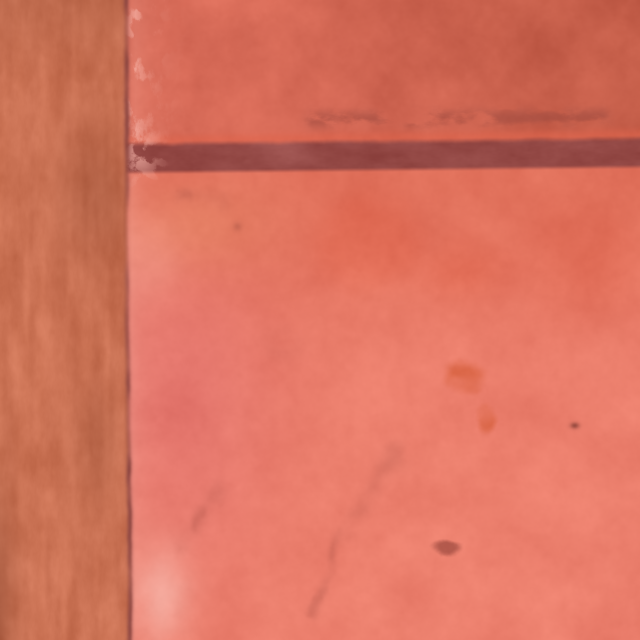
This texture is drawn by a WebGL 1 fragment shader. Its source:

```glsl
precision highp float;
// Two weathered terracotta tiles beside a vertical wooden board.
// Soft masks place the joint and seam; layered noise, gaussian stains and
// faint capsule-shaped scratches age the surfaces.
uniform vec2 u_resolution;

const vec3 WOOD = vec3(0.785, 0.440, 0.322);
const vec3 WOOD_DARK = vec3(0.62, 0.33, 0.23);
const vec3 UPPER = vec3(0.840, 0.415, 0.340);
const vec3 UPPER_DARK = vec3(0.755, 0.355, 0.275);
const vec3 TILE_TOP = vec3(0.880, 0.440, 0.355);
const vec3 TILE_BASE = vec3(0.922, 0.497, 0.425);
const vec3 PINK = vec3(0.885, 0.450, 0.425);
const vec3 ORANGE = vec3(0.875, 0.395, 0.300);
const vec3 PEACH = vec3(0.905, 0.515, 0.400);
const vec3 PALE = vec3(0.970, 0.710, 0.665);
const vec3 JOINT = vec3(0.575, 0.282, 0.268);
const vec3 STAIN = vec3(0.630, 0.300, 0.255);
const vec3 RUST = vec3(0.840, 0.375, 0.240);
const float SEAM_X = 0.198;
const float JOINT_Y = 0.752;
const float JOINT_SLOPE = 0.011;
const float JOINT_HALF = 0.0215;
const float SOFTNESS = 0.0045;
const float MOTTLE = 0.028;

float hash(vec2 p) {
  vec3 q = fract(p.xyx * 0.1031);
  q += dot(q, q.yzx + 33.33);
  return fract((q.x + q.y) * q.z);
}

float noise(vec2 p) {
  vec2 i = floor(p), f = fract(p);
  f = f * f * (3.0 - 2.0 * f);
  return mix(mix(hash(i), hash(i + vec2(1, 0)), f.x),
             mix(hash(i + vec2(0, 1)), hash(i + vec2(1, 1)), f.x), f.y);
}

// Layered noise centred on zero
float cloud(vec2 p) {
  float sum = -0.48, amp = 0.5;
  for (int i = 0; i < 5; i++) {
    sum += amp * noise(p);
    p = mat2(0.8, 0.6, -0.6, 0.8) * p * 2.03 + 17.3;
    amp *= 0.5;
  }
  return sum;
}

float bell(float d, float width) { return exp(-d * d / (width * width)); }

float blob(vec2 p, vec2 center, vec2 radius) {
  return bell(length((p - center) / radius), 1.0);
}

float disc(vec2 p, vec2 center, vec2 radius) {
  return 1.0 - smoothstep(0.5, 1.3, length((p - center) / radius));
}

float scratch(vec2 p, vec2 a, vec2 b, float width) {
  vec2 ab = b - a;
  float t = clamp(dot(p - a, ab) / dot(ab, ab), 0.0, 1.0);
  return bell(length(p - a - ab * t), width);
}

vec3 woodColor(vec2 p) {
  float grain = noise(p * vec2(120.0, 9.0)) * 0.6 + noise(p * vec2(60.0, 4.0)) * 0.4 - 0.5;
  vec3 c = WOOD + grain * vec3(0.06, 0.055, 0.05) + cloud(p * vec2(45.0, 18.0)) * 0.13;
  float shade = 0.4 * blob(p, vec2(0.15, 0.70), vec2(0.06, 0.11)) + 0.3 * blob(p, vec2(0.15, 0.31), vec2(0.04, 0.1))
              + 0.7 * blob(p, vec2(-0.01, 0.05), vec2(0.035, 0.2)) + 0.3 * smoothstep(0.85, 1.05, p.y);
  return mix(c, WOOD_DARK, shade);
}

vec3 upperTile(vec2 p, float above) {
  vec3 c = mix(UPPER, UPPER_DARK, smoothstep(0.35, 1.1, p.x + (p.y - 0.85) * 0.5));
  c += cloud(p * 13.0 + 4.0) * vec3(0.13, 0.11, 0.10);
  float smudge = scratch(p, vec2(0.49, 0.813), vec2(0.94, 0.817), 0.014);
  c = mix(c, STAIN, smudge * smoothstep(-0.15, 0.2, cloud(p * vec2(28.0, 55.0))) * 0.6);
  c = mix(c, ORANGE, 0.6 * bell(above - 0.007, 0.009));
  float chips = smoothstep(0.0, 0.2, cloud(p * vec2(65.0, 42.0)));
  return mix(c, PALE, exp(-abs(p.x - 0.212) / 0.024) * (0.18 + 0.5 * chips));
}

vec3 lowerTile(vec2 p) {
  vec2 w = p + vec2(cloud(p * 22.0), cloud(p * 22.0 + 9.0)) * 0.024;
  float fade = smoothstep(0.2, 0.75, noise(p * 45.0));
  vec3 c = mix(TILE_BASE, TILE_TOP, smoothstep(0.38, 0.73, p.y));
  c = mix(c, PINK, 0.75 * blob(p, vec2(0.28, 0.38), vec2(0.14, 0.25)));
  c = mix(c, PEACH, 0.75 * blob(p, vec2(0.31, 0.65), vec2(0.12, 0.07)));
  float warm = disc(w, vec2(0.573, 0.622), vec2(0.085, 0.078)) + blob(w, vec2(0.716, 0.577), vec2(0.07, 0.045))
             + 0.7 * blob(w, vec2(0.92, 0.59), vec2(0.1, 0.08));
  c = mix(c, ORANGE, min(warm, 1.0) * 0.5);
  c += cloud(p * 14.0) * vec3(0.06, 0.08, 0.075);
  // Pale wear near the left edge
  float wear = 0.75 * blob(w, vec2(0.255, 0.065), vec2(0.04, 0.075)) + 0.2 * blob(w, vec2(0.24, 0.59), vec2(0.04, 0.06))
             + 0.22 * exp(-max(p.x - 0.207, 0.0) / 0.018);
  c = mix(c, PALE, wear);
  // Broken scratches and smudges
  float marks = 0.18 * scratch(w, vec2(0.618, 0.297), vec2(0.534, 0.154), 0.013)
              + 0.28 * scratch(w, vec2(0.534, 0.165), vec2(0.492, 0.04), 0.008)
              + 0.28 * scratch(w, vec2(0.345, 0.238), vec2(0.286, 0.154), 0.015)
              + 0.26 * scratch(w, vec2(0.29, 0.695), vec2(0.345, 0.686), 0.013)
              + 0.12 * blob(w, vec2(0.445, 0.464), vec2(0.028))
              + 0.18 * blob(w, vec2(0.618, 0.286), vec2(0.018));
  c = mix(c, STAIN, marks * (0.3 + 0.7 * fade));
  // Rust stains, chip and pinholes
  float rust = disc(w, vec2(0.724, 0.411), vec2(0.033, 0.027)) + disc(w, vec2(0.759, 0.345), vec2(0.016, 0.025));
  c = mix(c, RUST, rust * (0.35 + 0.45 * fade));
  c = mix(c, STAIN, 0.75 * disc(w, vec2(0.701, 0.146), vec2(0.023, 0.013)));
  float pits = 0.8 * blob(p, vec2(0.898, 0.335), vec2(0.007, 0.005)) + 0.25 * blob(p, vec2(0.371, 0.646), vec2(0.007));
  return mix(c, STAIN * 0.85, pits);
}

void main() {
  vec2 p = gl_FragCoord.xy / u_resolution;
  float aa = max(SOFTNESS, 1.0 / u_resolution.y);
  float h = p.y - JOINT_Y - JOINT_SLOPE * (p.x - 0.2);
  float above = h - JOINT_HALF + cloud(p * 30.0) * 0.004, below = h + JOINT_HALF;
  vec3 c = mix(lowerTile(p), upperTile(p, above), step(0.0, h));
  // Recessed joint with crumbled corner
  float joint = smoothstep(-aa, aa, below) * (1.0 - smoothstep(-aa, aa * 1.5, above));
  c = mix(c, JOINT + cloud(p * vec2(20.0, 45.0)) * 0.1 + 0.035 * blob(p, vec2(0.46, 0.755), vec2(0.06, 0.03)), joint);
  float crumbs = smoothstep(0.0, 0.2, cloud(p * 55.0));
  c = mix(c, PALE, 0.65 * crumbs * blob(p, vec2(0.218, 0.757), vec2(0.03, 0.036)));
  // Board and uneven shadowed seam
  float x = p.x - SEAM_X - 0.005 * smoothstep(0.6, 0.1, p.y) - cloud(vec2(3.0, p.y * 20.0)) * 0.004;
  c = mix(woodColor(p), c, smoothstep(-aa, aa, x));
  float depth = (0.35 + 0.5 * noise(vec2(8.0, p.y * 30.0))) * (1.0 - 0.6 * bell(p.y - 0.64, 0.1));
  c = mix(c, JOINT * 0.9, bell(x, 0.0045) * depth);
  // Fine mottling over every surface
  c += cloud(p * 75.0) * MOTTLE;
  gl_FragColor = vec4(c, 1.0);
}
```
